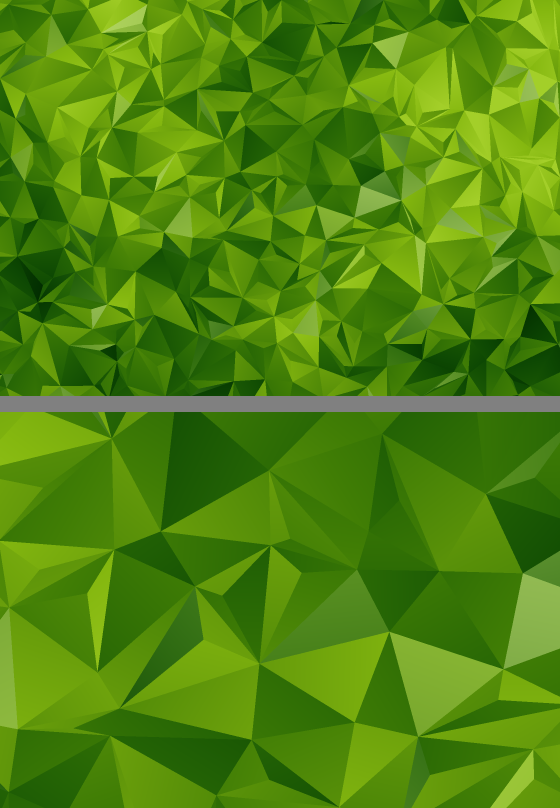
Top: the whole. Bottom: its middle third, enlarged.
Give the GLSL for this background, as a WebGL 2 fragment shader.

```glsl
#version 300 es
precision highp float;
// Low-poly mosaic of irregular green facets with soft areas of light and shade.

uniform vec2 u_resolution;
out vec4 outColor;

const float CELLS = 13.0;         // mesh cells per canvas height
const float JITTER = 0.86;        // vertex scatter, below 1 so quads stay simple
const float MESH_ANGLE = 0.47;    // turns the mesh away from the canvas axes
const float SPLIT_CHANCE = 0.32;  // share of triangles fanned into three
const float BASE_TONE = 3.12;     // mean position on the colour ramp
const float FACET_CONTRAST = 2.9;
const float CLOUD_CONTRAST = 3.2;
const float CLOUD_SCALE = 4.5;
const float SHEEN = 0.55;         // tone gradient inside a facet
const float PALE_CHANCE = 0.08;
const int SAMPLES = 3;            // antialiasing grid per axis

const vec3 PALE = vec3(0.74, 0.85, 0.58);
const vec3 RAMP[7] = vec3[7](
    vec3(0.00, 0.16, 0.00), vec3(0.05, 0.28, 0.01), vec3(0.14, 0.39, 0.02),
    vec3(0.25, 0.49, 0.02), vec3(0.39, 0.60, 0.04), vec3(0.52, 0.72, 0.06),
    vec3(0.64, 0.81, 0.16));

float hash(vec2 p) {
    return fract(sin(dot(p, vec2(127.1, 311.7))) * 43758.5);
}

float noise(vec2 p) {
    vec2 i = floor(p), f = fract(p);
    f = f * f * (3.0 - 2.0 * f);
    return mix(mix(hash(i), hash(i + vec2(1, 0)), f.x),
               mix(hash(i + vec2(0, 1)), hash(i + vec2(1, 1)), f.x), f.y);
}

float cross2(vec2 a, vec2 b) { return a.x * b.y - a.y * b.x; }

mat2 rotation(float angle) {
    float c = cos(angle), s = sin(angle);
    return mat2(c, s, -s, c);
}

vec2 meshVertex(vec2 cell) {
    return cell + 0.5 + JITTER * (vec2(hash(cell), hash(cell + 57.3)) - 0.5);
}

vec3 barycentric(vec2 p, vec2 a, vec2 b, vec2 c) {
    return vec3(cross2(b - p, c - p), cross2(c - p, a - p), cross2(a - p, b - p))
         / cross2(b - a, c - a);
}

float glow(vec2 p, vec2 center, float radius) {
    vec2 d = (p - center) / radius;
    return exp(-dot(d, d));
}

// Broad light and shade, in units of canvas height
float lighting(vec2 p) {
    float aspect = u_resolution.x / u_resolution.y;
    vec2 q = vec2(p.x / aspect * 1.414, p.y);
    float clouds = 0.7 * noise(p * CLOUD_SCALE + 3.7) + 0.3 * noise(p * CLOUD_SCALE * 2.1 + 19.0);
    float light = 1.4 * glow(q, vec2(0.17, 0.85), 0.30) + 1.6 * glow(q, vec2(1.29, 0.82), 0.38)
                + 0.8 * glow(q, vec2(0.70, 0.20), 0.20);
    float shade = 1.7 * glow(q, vec2(0.75, 0.65), 0.20) + 1.0 * glow(q, vec2(0.17, 0.10), 0.25)
                + 1.2 * glow(q, vec2(1.25, 0.17), 0.28);
    return CLOUD_CONTRAST * (clouds - 0.5) + light - shade;
}

vec3 facetColor(vec2 p, vec2 a, vec2 b, vec2 c, vec3 bary, vec2 id) {
    // Fan some triangles around an inner hub
    if (hash(id + 7.1) < SPLIT_CHANCE) {
        vec3 w = 0.2 + vec3(hash(id + 1.3), hash(id + 2.9), hash(id + 4.7));
        w /= w.x + w.y + w.z;
        vec2 hub = w.x * a + w.y * b + w.z * c;
        vec3 r = bary / w;
        if (r.x < min(r.y, r.z)) { a = hub; id += 0.21; }
        else if (r.y < r.z) { b = hub; id += 0.43; }
        else { c = hub; id += 0.67; }
    }
    vec2 middle = (a + b + c) / 3.0;
    float angle = 6.2832 * hash(id + 11.9);
    float tone = BASE_TONE + lighting(rotation(-MESH_ANGLE) * middle / CELLS)
               + FACET_CONTRAST * (hash(id + 5.3) - 0.5)
               + SHEEN * dot(p - middle, vec2(cos(angle), sin(angle)));
    tone = clamp(tone, 0.0, 5.999);
    int level = int(tone);
    vec3 color = mix(RAMP[level], RAMP[level + 1], fract(tone));
    float pale = step(hash(id + 23.7), PALE_CHANCE) * (0.15 + 0.4 * hash(id + 31.1));
    return mix(color, PALE, pale * smoothstep(0.5, 4.5, tone));
}

// Finds the mesh triangle that holds p
vec3 mosaic(vec2 p) {
    for (int i = 0; i < 4; i++) {
        vec2 cell = floor(p) - vec2(i % 2, i / 2);
        vec2 a = meshVertex(cell), b = meshVertex(cell + vec2(1, 0));
        vec2 c = meshVertex(cell + vec2(1, 1)), d = meshVertex(cell + vec2(0, 1));
        // Cut the quad along its better diagonal
        float cutAC = min(cross2(b - a, c - a), cross2(c - a, d - a));
        float cutBD = min(cross2(b - a, d - a), cross2(c - b, d - b));
        if (cutBD > cutAC) { vec2 first = a; a = b; b = c; c = d; d = first; }
        vec3 lower = barycentric(p, a, b, c), upper = barycentric(p, a, c, d);
        if (min(lower.x, min(lower.y, lower.z)) >= 0.0) return facetColor(p, a, b, c, lower, cell);
        if (min(upper.x, min(upper.y, upper.z)) >= 0.0) return facetColor(p, a, c, d, upper, cell + 0.37);
    }
    return RAMP[3];
}

void main() {
    vec3 sum = vec3(0.0);
    for (int i = 0; i < SAMPLES * SAMPLES; i++) {
        vec2 shift = (vec2(i % SAMPLES, i / SAMPLES) + 0.5) / float(SAMPLES) - 0.5;
        vec2 uv = (gl_FragCoord.xy + shift) / u_resolution.y;
        sum += mosaic(rotation(MESH_ANGLE) * uv * CELLS);
    }
    outColor = vec4(sum / float(SAMPLES * SAMPLES), 1.0);
}
```
